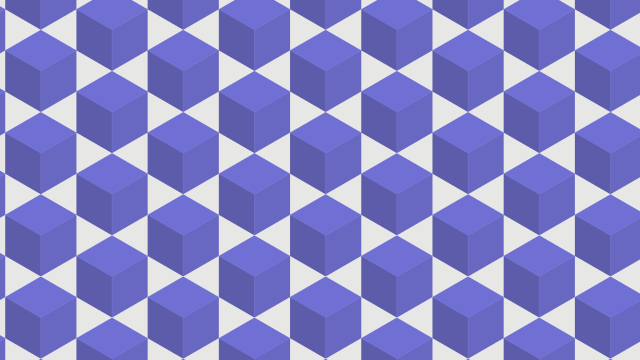
Give the GLSL for this pattern, as a WebGL 1 fragment shader.

```glsl
precision highp float;
// Isometric violet cubes in staggered columns, touching at their corners over pale triangles.

uniform vec2 u_resolution;

const float CUBE_RADIUS = 0.1142;               // hexagon centre to corner, in canvas heights
const float HALF_SQRT3 = 0.8660254;
const vec2 FIRST_CENTER = vec2(0.1134, 0.8030);
const float RIDGE_HALF_WIDTH = 0.0012;
const float RIDGE_STRENGTH = 0.35;

const vec3 GROUND = vec3(0.905, 0.905, 0.900);
const vec3 TOP_FACE = vec3(0.438, 0.438, 0.830);
const vec3 LEFT_FACE = vec3(0.360, 0.360, 0.670);
const vec3 RIGHT_FACE = vec3(0.408, 0.408, 0.762);
const vec3 RIDGE = vec3(0.530, 0.530, 0.880);

// Coverage of the region where the signed distance is negative.
float coverage(float signedDistance, float pixel) {
  return clamp(0.5 - signedDistance / pixel, 0.0, 1.0);
}

// Signed distance to a hexagon with corners at the top and bottom.
float hexagonDistance(vec2 p, float radius) {
  vec2 a = abs(p);
  return max(a.x, 0.5 * a.x + HALF_SQRT3 * a.y) - HALF_SQRT3 * radius;
}

// Three flat faces with faint light ridges where they meet.
vec3 cubeColor(vec2 p, float pixel) {
  float topDistance = 0.5 * abs(p.x) - HALF_SQRT3 * p.y;
  vec3 color = mix(RIGHT_FACE, LEFT_FACE, coverage(p.x, pixel));
  color = mix(color, TOP_FACE, coverage(topDistance, pixel));

  float ridgeDistance = min(abs(topDistance), max(abs(p.x), p.y));
  float ridge = coverage(ridgeDistance - RIDGE_HALF_WIDTH, pixel);
  return mix(color, RIDGE, RIDGE_STRENGTH * ridge);
}

// Position relative to the nearest cube centre in one column.
vec2 cubePosition(vec2 p, float column, float spacing, float radius) {
  float rowHeight = 2.0 * radius;
  float stagger = radius * mod(column, 2.0);
  float y = mod(p.y - stagger + radius, rowHeight) - radius;
  return vec2(p.x - column * spacing, y);
}

void main() {
  float pixel = 1.0 / u_resolution.y;
  vec2 p = gl_FragCoord.xy * pixel - FIRST_CENTER;
  float spacing = 2.0 * HALF_SQRT3 * CUBE_RADIUS;
  float nearestColumn = floor(p.x / spacing + 0.5);

  // Neighbouring columns are included so the shared sides stay smooth.
  vec3 color = GROUND;
  for (int i = -1; i <= 1; i++) {
    vec2 local = cubePosition(p, nearestColumn + float(i), spacing, CUBE_RADIUS);
    float inside = coverage(hexagonDistance(local, CUBE_RADIUS), pixel);
    color = mix(color, cubeColor(local, pixel), inside);
  }

  gl_FragColor = vec4(color, 1.0);
}
```
